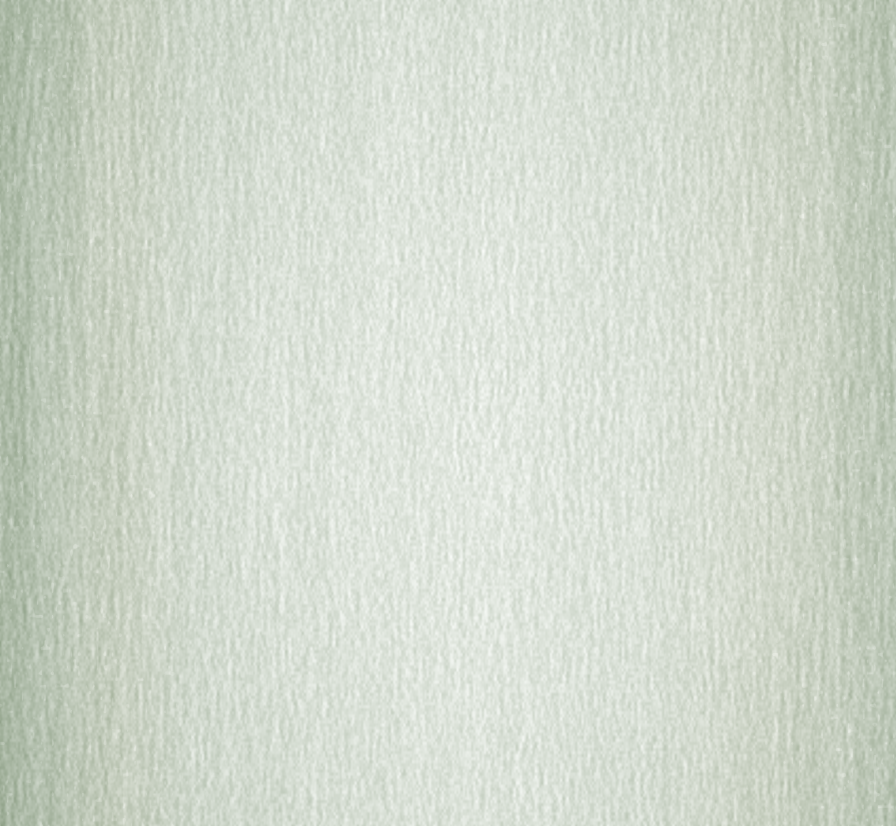
This texture is drawn by a WebGL 1 fragment shader. Its source:

```glsl
precision highp float;
// Pale green satin wallpaper with fine vertical fibres and a soft central sheen.
uniform vec2 u_resolution;

const vec3 SHADE_COLOR = vec3(0.700, 0.750, 0.680);
const vec3 SHEEN_COLOR = vec3(0.890, 0.912, 0.882);
const vec3 WARM_TINT = vec3(0.007, 0.000, -0.005);

const vec2 SHEEN_CENTER = vec2(0.52, 0.46);
const vec2 SHEEN_FALLOFF = vec2(3.2, 0.65);
const float SHEEN_PEAK = 0.96;
const float LEFT_SHADOW = 0.24;

// Noise cells per canvas height, across and along the fibres.
const vec2 FINE_CELLS = vec2(390.0, 270.0);
const vec2 GRAIN_CELLS = vec2(265.0, 95.0);
const vec2 STREAK_CELLS = vec2(205.0, 19.0);
const vec2 BAND_CELLS = vec2(46.0, 2.2);

const float FINE_GAIN = 0.38;
const float GRAIN_GAIN = 0.40;
const float STREAK_GAIN = 0.22;
const float EDGE_STREAK_GAIN = 0.18;
const float BAND_GAIN = 0.15;
const float FLECK_GAIN = 0.30;
const float THREAD_CONTRAST = 0.32;

float hash(vec2 p) {
  vec3 q = fract(vec3(p.xyx) * 0.1031);
  q += dot(q, q.yzx + 33.33);
  return fract((q.x + q.y) * q.z);
}

// Smooth value noise, centred on zero.
float noise(vec2 p) {
  vec2 cell = floor(p);
  vec2 f = fract(p);
  f = f * f * (3.0 - 2.0 * f);
  float low = mix(hash(cell), hash(cell + vec2(1.0, 0.0)), f.x);
  float high = mix(hash(cell + vec2(0.0, 1.0)), hash(cell + vec2(1.0, 1.0)), f.x);
  return mix(low, high, f.y) - 0.5;
}

// Noise set off against both neighbours, which keeps the threads thin.
float threads(vec2 p) {
  vec2 across = vec2(1.3, 0.0);
  return noise(p) - THREAD_CONTRAST * (noise(p - across) + noise(p + across));
}

// Broad light: bright in the middle, falling off to shaded sides.
float sheen(vec2 uv) {
  vec2 d = uv - SHEEN_CENTER;
  float light = SHEEN_PEAK - dot(SHEEN_FALLOFF, d * d);
  return light - LEFT_SHADOW * (1.0 - smoothstep(0.0, 0.13, uv.x));
}

// Layered fibres, with stronger streaks toward the sides.
float fibres(vec2 p, float side) {
  float value = FINE_GAIN * noise(p * FINE_CELLS + 17.0);
  value += GRAIN_GAIN * threads(p * GRAIN_CELLS + 41.0);
  value += (STREAK_GAIN + EDGE_STREAK_GAIN * side) * threads(p * STREAK_CELLS + 73.0);
  value += BAND_GAIN * (0.6 + side) * noise(p * BAND_CELLS + 97.0);
  return value;
}

// Sparse bright flecks where the light grazes the sides.
float flecks(vec2 p, float side) {
  float n = noise(p * vec2(220.0, 130.0) + 131.0);
  return FLECK_GAIN * side * smoothstep(0.30, 0.45, n);
}

void main() {
  vec2 uv = gl_FragCoord.xy / u_resolution;
  vec2 p = gl_FragCoord.xy / u_resolution.y;
  float side = smoothstep(0.15, 0.48, abs(uv.x - SHEEN_CENTER.x));

  float tone = sheen(uv) + fibres(p, side) + flecks(p, side);
  vec3 color = mix(SHADE_COLOR, SHEEN_COLOR, tone);

  // Faint beige bands beside the sheen.
  float warmLeft = 1.0 - smoothstep(0.0, 0.10, abs(uv.x - 0.13));
  float warmRight = 1.0 - smoothstep(0.0, 0.18, abs(uv.x - 0.87));
  color += WARM_TINT * (warmLeft + warmRight);

  gl_FragColor = vec4(clamp(color, 0.0, 1.0), 1.0);
}
```
